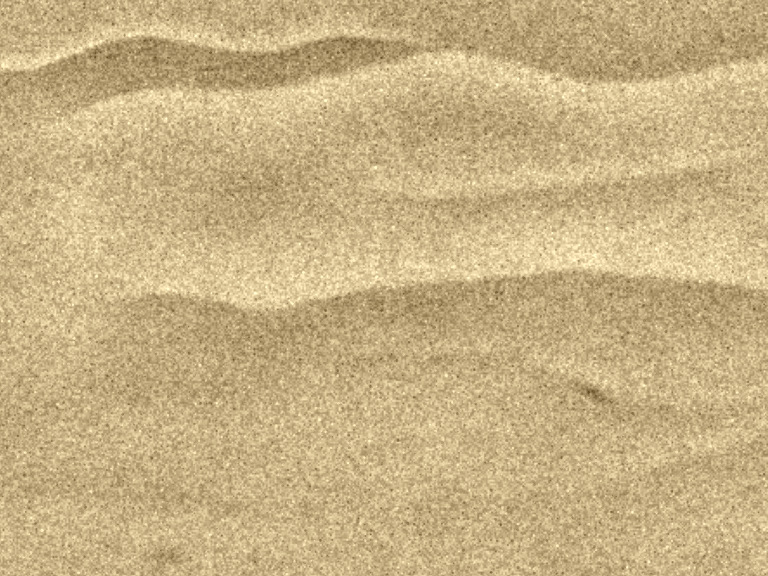
Reproduce this texture procedurally as a Shadertoy shader.

```glsl
// Wind-blown sand: soft ridges with a lit flank and a shaded flank, covered in fine grains.
// Ridges are distance profiles around curved crest lines, bent by noise; hollows, grains,
// specks and pebbles add to one tone value that shifts the base sand colour.

const vec3  SAND_COLOR    = vec3(0.793, 0.707, 0.529);
const vec3  TONE_TINT     = vec3(1.0, 1.03, 0.98);
const float LIT           = 0.105;   // brightening on a lit flank
const float SHADE         = 0.080;   // darkening on a shaded flank
const float WARP          = 0.016;   // irregularity of the crests
const float GRAIN_FREQ    = 190.0;   // grains per canvas height
const float GRAIN_AMOUNT  = 0.17;
const float SPECK_FREQ    = 105.0;
const float SPECK_SHARE   = 0.30;
const int   PEBBLE_COUNT  = 16;

float hash(vec2 p) {
    vec3 q = fract(vec3(p.xyx) * 0.1031);
    q += dot(q, q.yzx + 33.33);
    return fract((q.x + q.y) * q.z);
}

float noise(vec2 p) {
    vec2 i = floor(p), f = fract(p);
    f = f * f * (3.0 - 2.0 * f);
    return mix(mix(hash(i), hash(i + vec2(1, 0)), f.x),
               mix(hash(i + vec2(0, 1)), hash(i + vec2(1, 1)), f.x), f.y);
}

// Layered noise centred on zero
float fbm(vec2 p) {
    float sum = 0.0, amp = 0.5;
    for (int i = 0; i < 4; i++) {
        sum += amp * (noise(p) - 0.5);
        p = mat2(1.6, 1.2, -1.2, 1.6) * p + 17.3;
        amp *= 0.5;
    }
    return sum;
}

float bump(float x, float centre, float width) {
    float d = (x - centre) / width;
    return exp(-d * d);
}

// Lit on the positive side of the crest, shaded on the negative side
float ridge(float d, float litWidth, float shadeWidth, float edge) {
    return mix(-SHADE * bump(d, 0.0, shadeWidth), LIT * bump(d, 0.0, litWidth),
               smoothstep(-edge, edge, d));
}

// Soft elliptical area, tilted by a slope
float patchArea(vec2 p, vec2 centre, vec2 radii, float slope) {
    vec2 d = p - centre;
    d.y -= slope * d.x;
    d /= radii;
    return exp(-dot(d, d));
}

float dunes(vec2 p) {
    float x = p.x, y = p.y;
    // Crest lines, from top to bottom
    float top   = 0.925 - 0.045 * bump(x, 0.0, 0.12) + 0.012 * cos((x - 0.26) * 17.45);
    float upper = 0.845 + 0.06 * bump(x, 0.77, 0.2) + 0.07 * bump(x, 1.42, 0.2)
                - 0.07 * bump(x, 0.05, 0.12);
    float inner = 0.662 + 0.15 * (x - 0.69) * (x - 0.69);
    float main  = 0.478 + 0.05 * bump(x, 1.0, 0.33) - 0.018 * bump(x, 0.46, 0.08)
                + 0.012 * bump(x, 0.28, 0.1);
    float lower = 0.385 - 0.08 * smoothstep(0.85, 1.15, x);
    float foot  = 0.18 + 0.3 * (x - 1.13);

    float t = 1.35 * ridge(y - top, 0.028, 0.06, 0.006) * (1.0 - smoothstep(0.6, 0.8, x));
    t += ridge(upper - y, 0.055, 0.12, 0.009) * smoothstep(0.02, 0.2, x);
    t += 0.8 * ridge(y - inner, 0.04, 0.05, 0.012) * smoothstep(0.58, 0.75, x)
       * (1.0 - smoothstep(1.15, 1.38, x));
    t += ridge(y - main, 0.095, 0.1, 0.007) * smoothstep(0.1, 0.32, x);
    t += 0.5 * ridge(y - lower, 0.03, 0.05, 0.014) * smoothstep(0.5, 0.7, x);
    t += 0.6 * ridge(y - foot, 0.05, 0.06, 0.014) * smoothstep(0.95, 1.2, x);

    // Broad hollows and one pale rise on the left
    t -= 0.075 * patchArea(p, vec2(0.42, 0.66), vec2(0.14, 0.06), 0.25);
    t -= 0.065 * patchArea(p, vec2(0.83, 0.79), vec2(0.17, 0.04), -0.05);
    t -= 0.050 * patchArea(p, vec2(0.30, 0.33), vec2(0.30, 0.06), 0.05);
    t -= 0.060 * patchArea(p, vec2(0.27, 0.14), vec2(0.16, 0.03), -0.2);
    t += 0.060 * patchArea(p, vec2(0.12, 0.60), vec2(0.06, 0.18), 0.0);
    // Small disturbed pits
    float rough = 0.5 + noise(p * 55.0);
    t -= 0.17 * rough * patchArea(p, vec2(1.03, 0.32), vec2(0.04, 0.012), -0.6);
    t -= 0.15 * rough * patchArea(p, vec2(0.29, 0.025), vec2(0.03, 0.018), 0.3);
    return t;
}

// Scattered single grains, dark or pale
float specks(vec2 p, float pixel) {
    vec2 cell = floor(p * SPECK_FREQ);
    vec2 centre = 0.3 + 0.4 * vec2(hash(cell + 11.0), hash(cell + 47.0));
    float radius = mix(0.0010, 0.0026, hash(cell + 83.0));
    float d = length(fract(p * SPECK_FREQ) - centre) / SPECK_FREQ;
    float disc = 1.0 - smoothstep(radius - 0.5 * pixel, radius + 0.5 * pixel, d);
    float tone = hash(cell + 129.0) < 0.55 ? -0.15 : 0.13;
    return disc * tone * step(hash(cell + 171.0), SPECK_SHARE);
}

// Few larger lumps, lit from above
float pebbles(vec2 p, float aspect) {
    float t = 0.0;
    for (int i = 0; i < PEBBLE_COUNT; i++) {
        vec2 id = vec2(float(i), 5.0);
        vec2 centre = vec2(aspect * hash(id), hash(id + 31.0));
        float radius = mix(0.003, 0.008, hash(id + 67.0));
        vec2 d = (p - centre) / (radius * vec2(1.2, 1.0));
        t += (0.13 * d.y - 0.07) * exp(-dot(d, d));
    }
    return t;
}

void mainImage(out vec4 fragColor, in vec2 fragCoord) {
    vec2 p = fragCoord / iResolution.y;
    float pixel = 1.0 / iResolution.y;
    vec2 bent = p + WARP * vec2(fbm(p * 7.0), 1.5 * fbm(p * 9.0 + 40.0));

    float tone = dunes(bent);
    // Faint wind streaks and clumps
    tone += 0.09 * fbm(vec2(p.x * 4.0, (p.y - 0.12 * p.x) * 13.0) + 9.0);
    tone += 0.06 * fbm(p * 34.0);
    // Grains in two sizes
    tone += GRAIN_AMOUNT * (noise(p * GRAIN_FREQ) - 0.5);
    tone += 1.2 * GRAIN_AMOUNT * (noise(p.yx * GRAIN_FREQ * 1.75 + 71.0) - 0.5);
    tone += specks(p, pixel) + pebbles(p, iResolution.x / iResolution.y);

    fragColor = vec4(clamp(SAND_COLOR + tone * TONE_TINT, 0.0, 1.0), 1.0);
}
```
